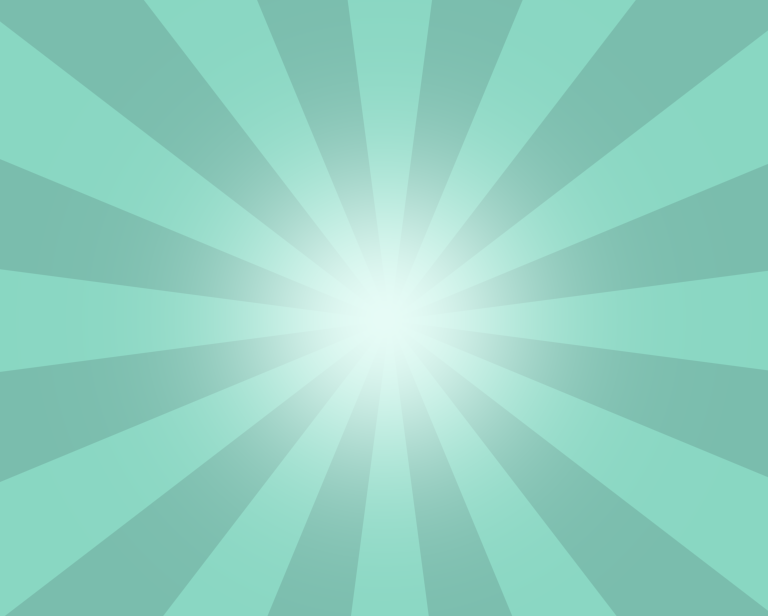
Write a WebGL 2 fragment shader that draws this background.

```glsl
#version 300 es
precision highp float;

uniform vec2 u_resolution;
out vec4 outColor;

// Positions and lengths are in canvas heights, measured from the middle.
const vec2 RAY_CENTER = vec2(0.0095, -0.0204);
const vec2 GLOW_CENTER = vec2(0.0, -0.0185);
const float RAY_PAIRS = 12.0;
const float GLOW_RADIUS = 0.25;

const vec3 LIGHT_RAY = vec3(0.538, 0.842, 0.762);
const vec3 DARK_RAY = vec3(0.478, 0.741, 0.678);
const vec3 GLOW_COLOR = vec3(0.902, 0.986, 0.965);

// Signed distance to the nearest ray edge, positive inside light rays.
float rayDistance(vec2 p) {
    float angle = atan(p.y, p.x);
    return length(p) * asin(clamp(cos(angle * RAY_PAIRS), -1.0, 1.0)) / RAY_PAIRS;
}

// Soft radial falloff, one at the center.
float glowAmount(vec2 p) {
    return exp(-dot(p, p) / (GLOW_RADIUS * GLOW_RADIUS));
}

void main() {
    vec2 p = (gl_FragCoord.xy - 0.5 * u_resolution) / u_resolution.y;
    float pixel = 1.0 / u_resolution.y;

    // Alternating rays
    float light = smoothstep(-0.75 * pixel, 0.75 * pixel, rayDistance(p - RAY_CENTER));
    vec3 color = mix(DARK_RAY, LIGHT_RAY, light);

    // Central glow
    color = mix(color, GLOW_COLOR, glowAmount(p - GLOW_CENTER));

    outColor = vec4(color, 1.0);
}
```
